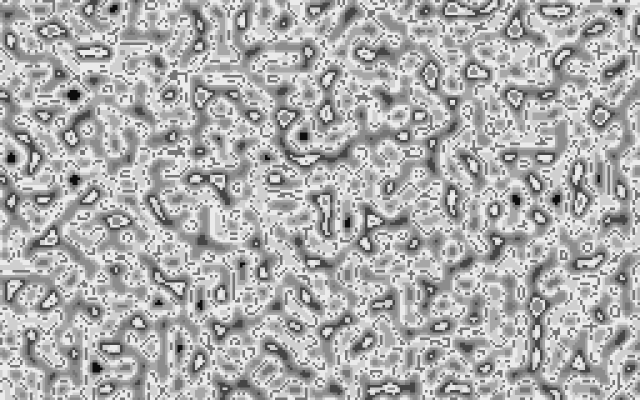
Write a WebGL 2 fragment shader that draws this texture.

```glsl
#version 300 es
precision highp float;
// Blocky grey contour rings: gradient noise sliced into uneven tone bands.

#define BLOCK_ROWS 160.0    // square blocks over the canvas height
#define NOISE_ROWS 19.0     // noise lattice cells over the canvas height
#define NOISE_SIGMA 0.2157  // standard deviation of the gradient noise
#define SEED 37u
#define BANDS 15

uniform vec2 u_resolution;
out vec4 fragColor;

// Upper limit of each band, in standard deviations, from pits to peaks
const float LIMITS[BANDS - 1] = float[](
    -2.40, -2.08, -1.80, -1.385, -1.11, -0.63, -0.23,
    0.02, 0.326, 0.577, 0.863, 1.46, 2.03, 2.48);

// Grey tone of each band
const float TONES[BANDS] = float[](
    0.55, 0.92, 0.81, 0.27, 0.46, 0.55, 0.65,
    0.81, 0.92, 0.46, 0.92, 0.81, 0.65, 0.46, 0.05);

uint scramble(uint n) {
    n = n * 747796405u + 2891336453u;
    n = ((n >> ((n >> 28u) + 4u)) ^ n) * 277803737u;
    return (n >> 22u) ^ n;
}

// Random unit vector at a lattice corner
vec2 gradientAt(ivec2 corner) {
    uint h = scramble(uint(corner.x) + scramble(uint(corner.y) + SEED));
    float angle = float(h & 65535u) / 65536.0 * 6.28318;
    return vec2(cos(angle), sin(angle));
}

float gradientNoise(vec2 p) {
    ivec2 i = ivec2(floor(p));
    vec2 f = fract(p);
    vec2 w = f * f * f * (f * (f * 6.0 - 15.0) + 10.0);
    float a = dot(gradientAt(i), f);
    float b = dot(gradientAt(i + ivec2(1, 0)), f - vec2(1.0, 0.0));
    float c = dot(gradientAt(i + ivec2(0, 1)), f - vec2(0.0, 1.0));
    float d = dot(gradientAt(i + ivec2(1, 1)), f - vec2(1.0, 1.0));
    return mix(mix(a, b, w.x), mix(c, d, w.x), w.y);
}

// Tone of the band that holds a height
float bandTone(float height) {
    int band = 0;
    for (int k = 0; k < BANDS - 1; k++) {
        band += height > LIMITS[k] ? 1 : 0;
    }
    return TONES[band];
}

// One flat tone per block, sampled at the block centre
float blockTone(vec2 uv) {
    vec2 centre = (floor(uv * BLOCK_ROWS) + 0.5) / BLOCK_ROWS;
    return bandTone(gradientNoise(centre * NOISE_ROWS) / NOISE_SIGMA);
}

void main() {
    // Four samples per pixel smooth block edges that fall inside a pixel
    float tone = 0.0;
    for (int s = 0; s < 4; s++) {
        vec2 offset = vec2(s & 1, s >> 1) * 0.5 - 0.25;
        tone += 0.25 * blockTone((gl_FragCoord.xy + offset) / u_resolution.y);
    }
    fragColor = vec4(vec3(tone), 1.0);
}
```
